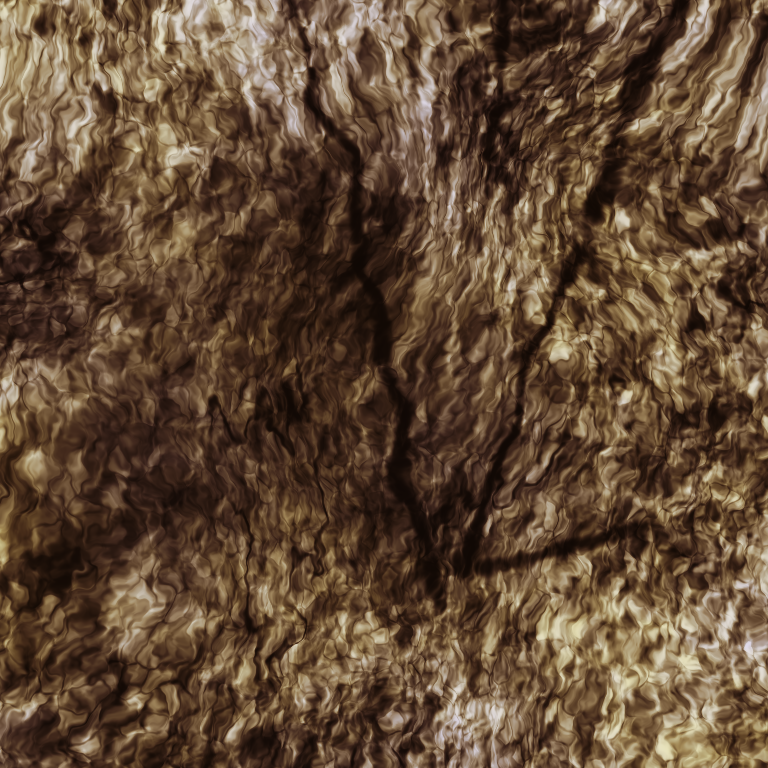
This texture is drawn by a WebGL 2 fragment shader. Its source:

```glsl
#version 300 es
precision highp float;
// Weathered tree bark: flaky brown plates, pale chips and dark forked fissures.
uniform vec2 u_resolution;
out vec4 fragColor;

float hash(vec2 p) {
    vec3 q = fract(vec3(p.xyx) * 0.1031);
    q += dot(q, q.yzx + 33.33);
    return fract((q.x + q.y) * q.z);
}

// Value noise in -1..1
float noise(vec2 p) {
    vec2 i = floor(p), f = fract(p);
    f = f * f * (3.0 - 2.0 * f);
    float low = mix(hash(i), hash(i + vec2(1, 0)), f.x);
    float high = mix(hash(i + vec2(0, 1)), hash(i + vec2(1, 1)), f.x);
    return 2.0 * mix(low, high, f.y) - 1.0;
}

float fbm(vec2 p, int octaves) {
    float sum = 0.0, amplitude = 1.0;
    for (int i = 0; i < octaves; i++) {
        sum += amplitude * noise(p);
        p = mat2(1.76, 0.95, -0.95, 1.76) * p + 17.3;
        amplitude *= 0.56;
    }
    return sum;
}

// Cellular plates: each has its own shade and sinks towards its border
float flakes(vec2 p) {
    vec2 cell = floor(p), nearestId = cell;
    float nearest = 9.0, second = 9.0;
    for (int y = -1; y <= 1; y++) {
        for (int x = -1; x <= 1; x++) {
            vec2 id = cell + vec2(x, y);
            vec2 site = id + vec2(hash(id + 3.7), hash(id + 71.3));
            float d = distance(p, site);
            if (d < nearest) {
                second = nearest;
                nearest = d;
                nearestId = id;
            } else {
                second = min(second, d);
            }
        }
    }
    float shade = 2.0 * hash(nearestId + 9.1) - 1.0;
    return mix(-0.8, shade, smoothstep(0.0, 0.22, second - nearest));
}

// Ragged fissure from foot to tip, with strength 0..1
float fissure(vec2 p, vec2 foot, vec2 tip, float width) {
    p.x += 0.022 * fbm(p * vec2(7.0, 9.0) + foot * 40.0, 4);
    vec2 along = tip - foot;
    float t = clamp(dot(p - foot, along) / dot(along, along), 0.0, 1.0);
    float d = distance(p, foot + along * t);
    float w = width * (0.75 + 0.6 * noise(vec2(t * 9.0, foot.x * 50.0)));
    return 1.0 - smoothstep(0.2 * w, w + 0.004, d);
}

// Thin broken cracks along the zero lines of a stretched noise
float cracks(vec2 p) {
    float line = abs(fbm(p * vec2(9.0, 5.0) + 31.0, 4));
    float present = smoothstep(-0.1, 0.5, noise(p * 6.0 + 57.0));
    return present * (1.0 - smoothstep(0.01, 0.11, line));
}

// Tone 0..1 to bark colour, with stops spaced by area
vec3 barkColor(float tone) {
    const float stops[8] = float[8](0.0, 0.11, 0.37, 0.635, 0.795, 0.89, 0.96, 1.0);
    const vec3 shades[8] = vec3[8](
        vec3(0.06, 0.03, 0.015), vec3(0.14, 0.08, 0.05),
        vec3(0.26, 0.16, 0.11), vec3(0.39, 0.28, 0.18),
        vec3(0.51, 0.40, 0.28), vec3(0.62, 0.52, 0.38),
        vec3(0.73, 0.68, 0.59), vec3(0.90, 0.88, 0.84));
    vec3 color = shades[0];
    for (int i = 1; i < 8; i++) {
        float t = clamp((tone - stops[i - 1]) / (stops[i] - stops[i - 1]), 0.0, 1.0);
        color = mix(color, shades[i], t);
    }
    return color;
}

void main() {
    vec2 p = gl_FragCoord.xy / u_resolution.y;

    // Bend the grain, then roughen it
    vec2 grainUv = p + 0.07 * vec2(noise(p * 4.0 + 5.0), noise(p * 4.0 + 43.0));
    grainUv += 0.008 * vec2(fbm(p * 28.0 + 11.0, 3), fbm(p * 28.0 + 83.0, 3));

    // Broad light: a dim hollow left of centre, paler towards the rim
    float rim = smoothstep(0.08, 0.62, distance(p, vec2(0.36, 0.5)));
    float light = 1.2 * (rim - 0.55) + 0.8 * fbm(p * 4.5 + 21.0, 3);

    // Surface detail, with relief lit from the upper left
    vec2 scale = vec2(32.0, 19.0);
    vec2 toLight = vec2(-0.0022, 0.0026);
    float relief = fbm((grainUv - toLight) * scale, 4) - fbm((grainUv + toLight) * scale, 4);
    float detail = 1.7 * relief + 0.5 * flakes(grainUv * vec2(58.0, 36.0))
        + 0.65 * fbm(grainUv * vec2(66.0, 40.0) + 7.0, 4)
        + 0.5 * fbm(grainUv * vec2(15.0, 9.0) + 61.0, 3);

    // Forked fissures and small cracks
    float dark = fissure(p, vec2(0.57, 0.22), vec2(0.39, 1.0), 0.016);
    dark = max(dark, fissure(p, vec2(0.60, 0.26), vec2(0.87, 1.0), 0.020));
    dark = max(dark, fissure(p, vec2(0.63, 0.26), vec2(0.84, 0.31), 0.012));
    dark = max(dark, fissure(p, vec2(0.65, 0.77), vec2(0.64, 1.0), 0.012));
    dark = max(dark, 0.75 * cracks(grainUv));

    float level = 0.2 + light + detail * mix(0.75, 1.15, rim) - 1.9 * dark;
    vec3 color = barkColor(1.0 / (1.0 + exp(-1.75 * level)));

    // Drift between ochre and grey violet
    float warmth = noise(p * 5.0 + 91.0) + 0.6 * noise(grainUv * 45.0);
    color *= 1.0 + warmth * vec3(0.02, 0.02, -0.12);
    fragColor = vec4(color, 1.0);
}
```
